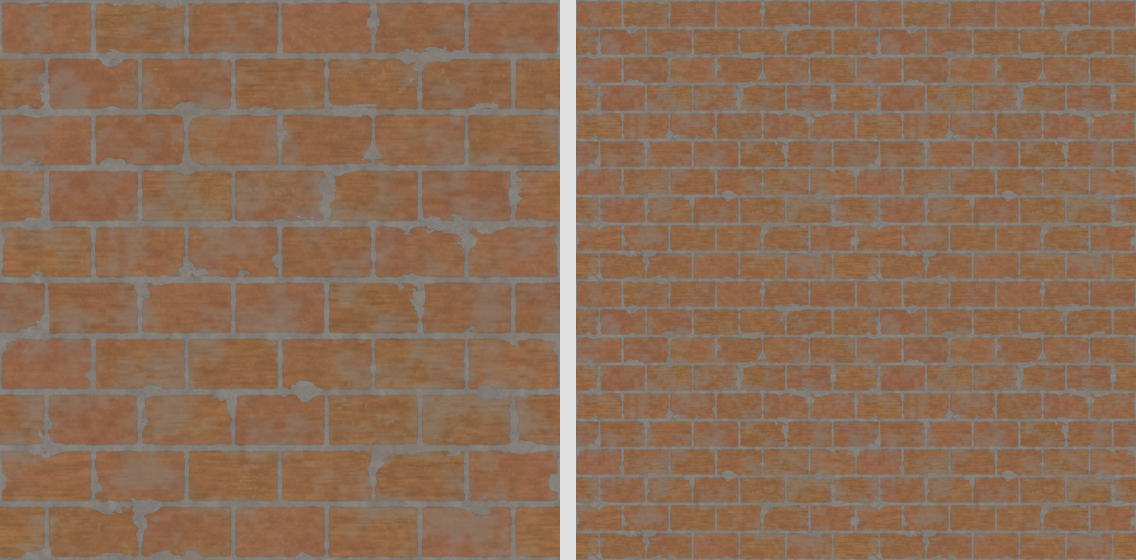
Left: one tile. Right: repeated 2 by 2.
Write a Shadertoy shader that draws this texture.

```glsl
float hash(vec2 p) {
    vec3 q = fract(p.xyx * 0.1031);
    q += dot(q, q.yzx + 33.33);
    return fract((q.x + q.y) * q.z);
}

// Whole-number wrap; the half step keeps division rounding harmless
vec2 wrap(vec2 i, vec2 cells) {
    return floor(mod(i + 0.5, cells));
}

// Value noise that wraps after a whole number of cells
float noise(vec2 uv, vec2 cells) {
    vec2 p = uv * cells, i = floor(p), f = fract(p);
    f = f * f * (3.0 - 2.0 * f);
    vec2 a = wrap(i, cells), b = wrap(i + 1.0, cells), seed = cells.yx * 0.37;
    return mix(mix(hash(a + seed), hash(vec2(b.x, a.y) + seed), f.x),
               mix(hash(vec2(a.x, b.y) + seed), hash(b + seed), f.x), f.y);
}

float fbm(vec2 uv, vec2 cells) {
    float sum = 0.0, gain = 0.533;
    for (int k = 0; k < 4; k++) {
        sum += gain * noise(uv, cells);
        cells *= 2.0;
        gain *= 0.5;
    }
    return sum;
}

float roundedBox(vec2 p, vec2 halfSize, float radius) {
    vec2 q = abs(p) - halfSize + radius;
    return length(max(q, 0.0)) + min(max(q.x, q.y), 0.0) - radius;
}

void mainImage(out vec4 fragColor, in vec2 fragCoord) {
    vec2 uv = fract(fragCoord / iResolution.xy);
    float soft = max(0.0011, 0.8 / iResolution.y);

    // Running bond: six bricks across, ten courses
    vec2 grid = uv * vec2(6.0, 10.0);
    grid.x += 0.5 * wrap(floor(grid.yy) + 1.0, vec2(2.0)).y;
    vec2 brick = wrap(floor(grid), vec2(6.0, 10.0));
    vec2 local = (fract(grid) - 0.5) / vec2(6.0, 10.0);
    float tint = hash(brick + 3.7);
    float shade = hash(brick + 17.3);

    // Brick outline with rough edges and ragged, broken patches
    float grain = fbm(uv, vec2(60.0, 70.0));
    float wear = smoothstep(0.60, 0.95, noise(uv, vec2(15.0, 21.0)));
    float chips = smoothstep(0.35, 0.65, fbm(uv, vec2(44.0, 76.0)));
    float d = roundedBox(local, vec2(0.0790, 0.0443), 0.005);
    d += 0.005 * (grain - 0.5) + 0.015 * wear * chips;
    float face = 1.0 - smoothstep(-soft, soft, d);

    // Fired clay: red to ochre, with drawn horizontal lines
    float cloud = fbm(uv, vec2(11.0, 15.0));
    float fine = noise(uv, vec2(230.0, 250.0));
    float streak = noise(uv, vec2(18.0, 190.0)) * 0.5 + noise(uv, vec2(45.0, 290.0)) * 0.5;
    float ochre = clamp(0.1 + 0.8 * tint + 1.2 * (cloud - 0.5), 0.0, 1.0);
    vec3 clay = mix(vec3(0.562, 0.368, 0.265), vec3(0.562, 0.392, 0.240), ochre);
    clay *= 0.98 + 0.05 * shade;
    clay *= 1.0 + (0.05 + 0.15 * tint) * (streak - 0.5);
    clay *= 1.0 + 0.16 * (grain - 0.5) + 0.06 * (fine - 0.5);

    // Grey cement film, denser near the edges
    vec3 cement = vec3(0.512, 0.492, 0.470);
    float film = fbm(uv, vec2(16.0, 21.0)) + 0.35 * (grain - 0.5) + 0.12 * (streak - 0.5);
    film = smoothstep(0.40, 0.82, film);
    float rim = smoothstep(-0.014, 0.0, d);
    clay = mix(clay, cement, 0.07 + 0.46 * film + 0.16 * rim * grain);

    // Thin curved scratches and pale flecks
    float curve = abs(fbm(uv, vec2(22.0, 31.0)) - 0.5);
    float scratch = 1.0 - smoothstep(0.002, 0.012, curve);
    scratch *= smoothstep(0.52, 0.8, noise(uv, vec2(17.0, 23.0)));
    float fleck = smoothstep(0.74, 0.92, noise(uv, vec2(130.0, 170.0)));
    fleck *= smoothstep(0.46, 0.7, cloud);
    clay = mix(clay, vec3(0.565, 0.495, 0.425), 0.28 * scratch + 0.4 * fleck);

    // Mortar with faint stains
    vec3 mortar = cement * (1.0 + 0.17 * (grain - 0.5) + 0.06 * (fine - 0.5));
    mortar = mix(mortar, vec3(0.505, 0.455, 0.405), 0.35 * smoothstep(0.5, 0.75, cloud));

    vec3 color = mix(mortar, clay, face);
    color *= 1.0 - 0.08 * exp(-abs(d) * 1100.0);
    fragColor = vec4(color, 1.0);
}
```
